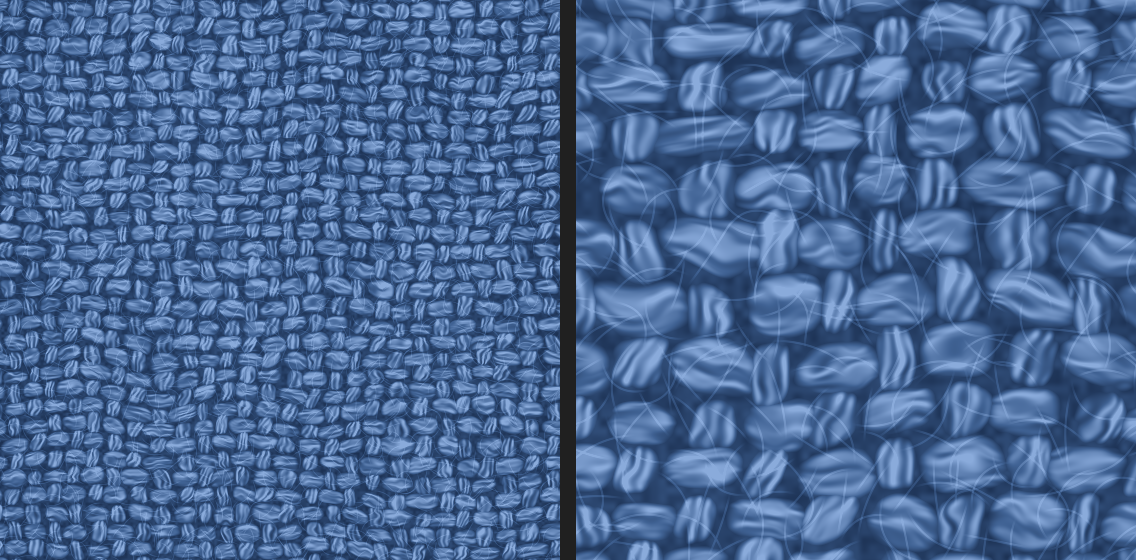
Left, the full canvas; right, a detail of the centre.
A WebGL 1 fragment shader for this texture:

```glsl
precision highp float;
// Coarse blue plain-weave wool: bundles of twisted yarn under loose fuzzy hairs.

uniform vec2 u_resolution;

#define WEAVE vec2(26.0, 32.0)      // crossings across and down (even, so it tiles)
#define FLAT_SIZE vec2(0.66, 0.49)  // half length, half width of horizontal bundles
#define UPRIGHT_SIZE vec2(0.58, 0.38)
#define WARP 0.36                   // wander of the rows, in crossings
#define JITTER 0.20                 // misplacement of each bundle
#define FIBRE_CONTRAST 0.62
#define HAIR_GRID 25.0
#define HAIR_WIDTH 0.0006           // half width, in canvas units
#define HAIR_GLOW 0.24
#define SHADOW vec3(0.10, 0.18, 0.31)
#define MIDTONE vec3(0.25, 0.385, 0.58)
#define HIGHLIGHT vec3(0.54, 0.67, 0.86)

const float TAU = 6.2831853;

float hash(vec2 p) {
  return fract(sin(dot(p, vec2(127.1, 311.7))) * 43758.5453);
}

vec2 hash2(vec2 p) {
  return vec2(hash(p), hash(p + 37.3));
}

// Value noise that wraps after the given period.
float noise(vec2 p, vec2 period) {
  vec2 cell = floor(p), f = fract(p);
  f = f * f * (3.0 - 2.0 * f);
  vec2 a = mod(cell, period), b = mod(cell + 1.0, period);
  return mix(mix(hash(a), hash(vec2(b.x, a.y)), f.x),
             mix(hash(vec2(a.x, b.y)), hash(b), f.x), f.y);
}

// Brightness of one yarn bundle; p is measured from its crossing.
float bundle(vec2 p, vec2 id) {
  vec2 key = mod(id, WEAVE);
  vec2 r = hash2(key), s = hash2(key + 71.7);
  float upright = mod(key.x + key.y, 2.0);
  p -= (r - 0.5) * JITTER;

  // x runs along the yarn, y across it
  vec2 yarn = mix(p, p.yx, upright);
  vec2 size = mix(FLAT_SIZE, UPRIGHT_SIZE, upright) * (0.88 + 0.24 * s);
  float lean = mix((r.x - 0.5) * 0.55, 0.15 - 0.6 * r.y, upright);
  yarn.y += lean * yarn.x * 0.4;
  vec2 q = abs(yarn) / size;
  float body = 1.0 - pow(q.x, 2.8) - pow(q.y, 2.5);
  float shade = smoothstep(-0.12, 0.7, body);

  // plies twist across the bundle, fine fibres run along it
  float across = yarn.y + lean * yarn.x * 0.6;
  float wobble = noise(yarn * 3.0 + r * 90.0, vec2(512.0)) - 0.5;
  float ply = cos(TAU * (across / size.y * mix(1.2, 1.6, upright)
                         + wobble * 0.7 + s.x));
  vec2 grain = vec2(yarn.x * 2.6, across * 9.0 + wobble * 2.0);
  float fibre = noise(grain + s * 90.0 + 9.0, vec2(512.0)) - 0.5;
  float tone = 0.68 + mix(0.10, 0.19, upright) * ply + FIBRE_CONTRAST * fibre;
  return shade * (tone + 0.16 * (r.y - 0.5) + 0.16 * p.y);
}

// Coverage of curved stray hairs, one per grid cell.
float hairs(vec2 uv, float grid, float seed) {
  vec2 g = uv * grid, home = floor(g);
  float pixel = grid / min(u_resolution.x, u_resolution.y);
  float width = HAIR_WIDTH * grid;
  float cover = 0.0;
  for (int j = -1; j <= 1; j++) {
    for (int i = -1; i <= 1; i++) {
      vec2 cell = home + vec2(float(i), float(j));
      vec2 key = mod(cell, grid) + seed;
      vec2 r = hash2(key + 5.1);
      float angle = TAU * r.x, c = cos(angle), s = sin(angle);
      vec2 p = g - cell - hash2(key);
      p = vec2(c * p.x + s * p.y, c * p.y - s * p.x);
      float curve = (r.y - 0.5) * 1.8;
      float d = abs(p.y - curve * p.x * p.x) / sqrt(1.0 + 4.0 * curve * curve * p.x * p.x);
      float line = 1.0 - smoothstep(max(width - 0.5 * pixel, 0.0), width + 0.6 * pixel, d);
      cover = max(cover, line * (1.0 - smoothstep(0.3, 0.65, abs(p.x))));
    }
  }
  return cover;
}

void main() {
  vec2 uv = gl_FragCoord.xy / u_resolution;

  // uneven rows and columns
  vec2 sway = vec2(noise(uv * 9.0, vec2(9.0)), noise(uv * 7.0 + 3.0, vec2(7.0))) - 0.5;
  vec2 ripple = vec2(noise(uv * 40.0, vec2(40.0)), noise(uv * 38.0 + 9.0, vec2(38.0))) - 0.5;
  vec2 p = uv * WEAVE + sway * WARP * 2.0 + ripple * WARP * 0.6;

  // dark gaps with faint lint, then overlapping bundles
  float tone = 0.04 + 0.24 * noise(uv * 200.0, vec2(200.0));
  vec2 home = floor(p);
  for (int j = -1; j <= 1; j++) {
    for (int i = -1; i <= 1; i++) {
      vec2 id = home + vec2(float(i), float(j));
      tone = max(tone, bundle(p - id - 0.5, id));
    }
  }

  // fuzz and broad fading
  for (int k = 0; k < 3; k++) {
    float layer = float(k);
    tone += HAIR_GLOW * hairs(uv, HAIR_GRID + 6.0 * layer, 53.0 * layer) * (1.0 - 0.5 * tone);
  }
  tone += 0.08 * (noise(uv * 5.0, vec2(5.0)) - 0.5);

  tone = clamp(tone, 0.0, 1.0);
  vec3 colour = mix(SHADOW, MIDTONE, min(tone * 2.0, 1.0));
  colour = mix(colour, HIGHLIGHT, max(tone * 2.0 - 1.0, 0.0));
  gl_FragColor = vec4(colour, 1.0);
}
```
